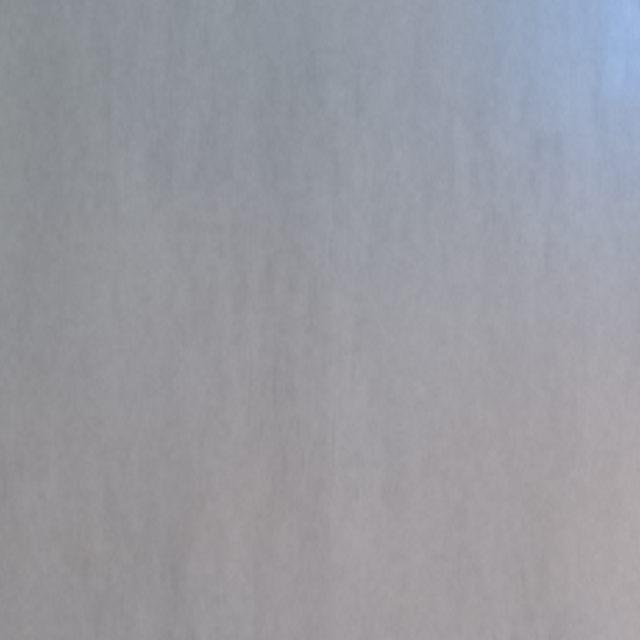
This texture is drawn by a WebGL 1 fragment shader. Its source:

```glsl
precision highp float;
// Brushed grey plaster wall with faint vertical streaks and cool light from the upper right.

uniform vec2 u_resolution;

#define TOP_LEFT vec3(0.532, 0.552, 0.567)
#define TOP_RIGHT vec3(0.602, 0.632, 0.692)
#define BOTTOM_LEFT vec3(0.575, 0.567, 0.577)
#define BOTTOM_RIGHT vec3(0.668, 0.642, 0.651)
#define CORNER_GLOW vec3(0.000, 0.062, 0.140)
#define BROAD_STREAK 0.052
#define FINE_STREAK 0.046
#define SCRATCH_DEPTH 0.048
#define GRAIN 0.036
#define FINE_GRAIN 0.014
#define TINT_DRIFT 0.016

// Sine-free hash of a lattice point, 0 to 1.
float hash(vec2 p) {
  vec3 q = fract(vec3(p.xyx) * 0.1031);
  q += dot(q, q.yzx + 33.33);
  return fract((q.x + q.y) * q.z);
}

// Smooth value noise, 0 to 1.
float noise(vec2 p) {
  vec2 cell = floor(p);
  vec2 f = fract(p);
  f = f * f * (3.0 - 2.0 * f);
  float low = mix(hash(cell), hash(cell + vec2(1.0, 0.0)), f.x);
  float high = mix(hash(cell + vec2(0.0, 1.0)), hash(cell + 1.0), f.x);
  return mix(low, high, f.y);
}

// Layered noise centred on zero.
float layeredNoise(vec2 p) {
  float sum = 0.0;
  float weight = 0.5;
  for (int i = 0; i < 4; i++) {
    sum += weight * (noise(p) - 0.5);
    p = p * 2.03 + 17.3;
    weight *= 0.5;
  }
  return sum;
}

// Wall colour under uneven daylight.
vec3 wallLight(vec2 uv) {
  vec3 bottom = mix(BOTTOM_LEFT, BOTTOM_RIGHT, uv.x);
  vec3 top = mix(TOP_LEFT, TOP_RIGHT, uv.x);
  vec3 color = mix(bottom, top, smoothstep(0.12, 1.0, uv.y));
  float cornerDistance = length((1.0 - uv) * vec2(1.3, 1.0));
  color += CORNER_GLOW * exp(-11.0 * cornerDistance * cornerDistance);
  // A slightly brighter pane of light with a soft lower edge.
  float pane = smoothstep(0.935, 0.960, uv.x) * smoothstep(0.840, 0.856, uv.y);
  return color + 0.25 * CORNER_GLOW * pane;
}

// Vertical brush relief: broad bands, fine streaks and sparse scratches.
float brushRelief(vec2 uv) {
  float x = uv.x + 0.014 * layeredNoise(uv * vec2(4.0, 7.0));
  float broad = layeredNoise(vec2(x * 14.0, uv.y * 1.5 + 5.0));
  float fine = layeredNoise(vec2(x * 46.0 + 31.0, uv.y * 8.0));
  float patchMask = smoothstep(0.30, 0.75, noise(uv * vec2(6.0, 4.0) + 9.0));
  float fineStrength = patchMask * mix(0.45, 1.0, uv.x) * mix(1.0, 0.65, uv.y);
  float scratch = smoothstep(0.70, 0.96, noise(vec2(x * 105.0, uv.y * 18.0 + 3.0)));
  return BROAD_STREAK * broad + FINE_STREAK * fine * (0.35 + fineStrength)
       - SCRATCH_DEPTH * scratch * fineStrength * 0.55;
}

void main() {
  vec2 uv = gl_FragCoord.xy / u_resolution;
  vec3 color = wallLight(uv);
  color += brushRelief(uv);

  // Soft mottling and finer plaster grain, stretched along the brushing.
  color += GRAIN * layeredNoise(uv * vec2(95.0, 62.0) + 71.0);
  color += FINE_GRAIN * (noise(uv * vec2(230.0, 170.0) + 13.0) - 0.5);

  // Slow drift between warm and cool greys.
  float tint = layeredNoise(uv * vec2(5.0, 4.0) + 43.0);
  color += TINT_DRIFT * tint * vec3(0.6, -0.1, -0.7);

  gl_FragColor = vec4(clamp(color, 0.0, 1.0), 1.0);
}
```
